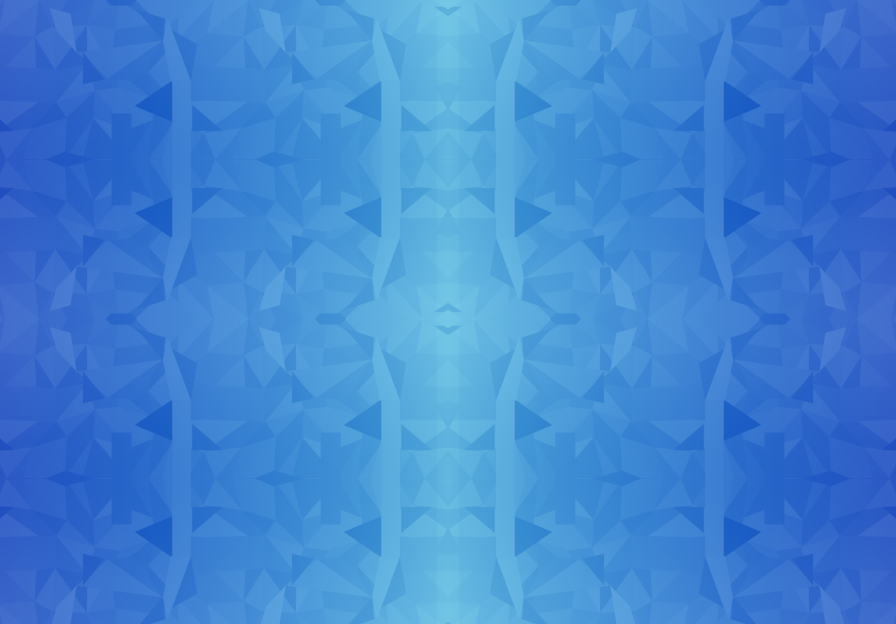
This background is drawn by a Shadertoy shader. Its source:

```glsl
// Faceted blue crystal wallpaper: a jittered triangle mesh is folded into
// mirrored tiles, accented by larger shards, and tinted by a gradient that
// runs from a pale centre column to deep blue sides.

#define TILE vec2(33.5, 25.56)   // tile width, half height (% of canvas height)
#define GRID vec2(7.0, 5.0)      // mesh cells per tile
#define AXIS_Y 48.88             // height of the main horizontal mirror
#define JITTER 0.62              // vertex displacement in cells
#define FACET_TONE 0.075         // brightness range of mesh facets
#define BAND_TONE 0.025          // brightness swing between mirror lines
#define TINT vec3(1.0, 0.88, 0.36) // channel response to tone

float softness; // antialiasing width in canvas percent

float hash(vec2 p) {
    return fract(sin(dot(p, vec2(127.1, 311.7))) * 43758.545);
}

// Signed distance to the line through a and b
float edge(vec2 p, vec2 a, vec2 b) {
    vec2 d = b - a;
    return ((p.x - a.x) * d.y - (p.y - a.y) * d.x) / length(d);
}

float cover(float inside) {
    return clamp(0.5 + inside / softness, 0.0, 1.0);
}

// Convex shapes, either winding
float tri(vec2 p, vec2 a, vec2 b, vec2 c) {
    float s = sign(edge(c, a, b));
    return cover(min(s * edge(p, a, b), min(s * edge(p, b, c), s * edge(p, c, a))));
}

float quad(vec2 p, vec2 a, vec2 b, vec2 c, vec2 d) {
    float s = sign(edge(c, a, b));
    float m = min(s * edge(p, a, b), s * edge(p, b, c));
    return cover(min(m, min(s * edge(p, c, d), s * edge(p, d, a))));
}

float box(vec2 p, vec2 low, vec2 high) {
    vec2 m = min(p - low, high - p);
    return cover(min(m.x, m.y));
}

// Mesh vertex: wraps across the tile, stays on the mirror lines
vec2 vertex(vec2 id) {
    vec2 key = vec2(mod(id.x, GRID.x), id.y);
    vec2 shift = vec2(hash(key), hash(key + 41.3)) - 0.5;
    if (id.y < 0.5 || id.y > GRID.y - 0.5) shift.y = 0.0;
    return (id + shift * JITTER) * TILE / GRID;
}

// Average tone of the mesh triangles covering p
float mesh(vec2 p) {
    vec2 home = floor(p / TILE * GRID);
    float sum = 0.0, weight = 0.0001;
    for (int j = -1; j <= 1; j++)
    for (int i = -1; i <= 1; i++) {
        vec2 id = home + vec2(i, j);
        vec2 key = vec2(mod(id.x, GRID.x), id.y);
        vec2 a = vertex(id), b = vertex(id + vec2(1, 0));
        vec2 c = vertex(id + 1.0), d = vertex(id + vec2(0, 1));
        bool flip = hash(key + 7.7) > 0.5;
        float first = flip ? tri(p, a, b, d) : tri(p, a, b, c);
        float second = flip ? tri(p, b, c, d) : tri(p, a, c, d);
        sum += first * (hash(key + 3.1) - 0.5) + second * (hash(key + 19.7) - 0.5);
        weight += first + second;
    }
    return FACET_TONE * sum / weight;
}

// Larger light and dark shards laid over the mesh
float shards(vec2 p, float t) {
    // Broad fans
    t = mix(t, 0.015, tri(p, vec2(21, 12.6), vec2(26, 8.4), vec2(12.2, 6.5)));
    t = mix(t, -0.025, tri(p, vec2(16.7, 13), vec2(21, 12.6), vec2(12.2, 6.5)));
    t = mix(t, 0.02, tri(p, vec2(17, -0.4), vec2(11.8, 4.7), vec2(6.6, -0.4)));
    // Upright bar and its dark neighbours
    t = mix(t, -0.035, box(p, vec2(17.2, 18.2), vec2(20.4, 27)));
    t = mix(t, 0.02, tri(p, vec2(10.7, 19.5), vec2(12.6, 26.5), vec2(10.7, 26.5)));
    t = mix(t, 0.04, box(p, vec2(7.7, 13.1), vec2(10.7, 27)));
    t = mix(t, -0.1, tri(p, vec2(10.7, 12.9), vec2(10.7, 19.5), vec2(16.7, 17)));
    t = mix(t, -0.055, tri(p, vec2(7.5, 21), vec2(2.6, 21), vec2(7.5, 16.8)));
    // Slanted blades
    t = mix(t, -0.05, tri(p, vec2(7.7, 13.1), vec2(10.9, 4.7), vec2(6.7, 7.1)));
    t = mix(t, 0.045, quad(p, vec2(10.9, 13.1), vec2(7.7, 13.1), vec2(11.4, 3), vec2(12.2, 6.5)));
    t = mix(t, -0.06, tri(p, vec2(16.5, 1.5), vec2(12.2, 6.5), vec2(11.8, 3)));
    t = mix(t, 0.06, quad(p, vec2(30.3, 1.3), vec2(27, 2.2), vec2(26, 8.4), vec2(29.2, 5)));
    t = mix(t, -0.06, tri(p, vec2(25, 8.4), vec2(25, 13.5), vec2(21.5, 12.7)));
    // Slivers on the mirror lines
    t = mix(t, -0.07, quad(p, vec2(15.5, -0.9), vec2(17.2, 0.9), vec2(20.5, 0.9), vec2(22.2, -0.9)));
    return mix(t, -0.05, tri(p, vec2(32, 26), vec2(27.9, 24.3), vec2(21.5, 26)));
}

// Star, spike and pale strip on the vertical axis
float centre(vec2 p, float t) {
    t = mix(t, -0.025, quad(p, vec2(0, 17.8), vec2(3, 12), vec2(0, 13.1), vec2(-3, 12)));
    t += 0.018 * box(p, vec2(-2, -1), vec2(1.8, 27));
    t = mix(t, 0.03, quad(p, vec2(0, 2.6), vec2(5, 0), vec2(0, -2.6), vec2(-5, 0)));
    t = mix(t, -0.05, tri(p, vec2(0, 2.6), vec2(2.2, 1.1), vec2(-2.2, 1.1)));
    return mix(t, 0.045, quad(p, vec2(0, 1.5), vec2(2.4, 0), vec2(0, -1.5), vec2(-2.4, 0)));
}

void mainImage(out vec4 fragColor, in vec2 fragCoord) {
    softness = 120.0 / iResolution.y;
    vec2 p = abs((fragCoord - vec2(0.5 * iResolution.x, 0.0)) * 100.0 / iResolution.y - vec2(0, AXIS_Y));
    float side = p.x / (50.0 * iResolution.x / iResolution.y);

    // Fold the plane into one mirrored tile
    float fold = TILE.y - abs(mod(p.y, 2.0 * TILE.y) - TILE.y);
    vec2 cell = vec2(mod(p.x, TILE.x), fold);
    float tone = centre(vec2(p.x, fold), shards(cell, mesh(cell)));
    tone += BAND_TONE * cos(3.14159 * fold / TILE.y);

    // Pale centre to deep blue sides
    vec3 colour = vec3(0.385, 0.72, 0.875) + side * (vec3(-0.4, -0.47, -0.095) + side * vec3(0.22, 0.125, 0.0));
    fragColor = vec4(clamp(colour + tone * TINT, 0.0, 1.0), 1.0);
}
```
